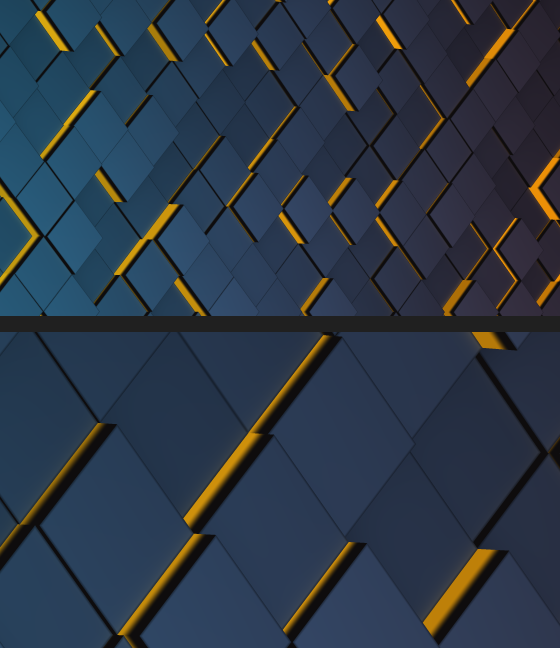
Top: the whole. Bottom: its middle third, enlarged.
Reproduce this background procedurally as a Shadertoy shader.

```glsl
const float MAX_HEIGHT = 0.36;
const int SAMPLES = 4;

struct Hit {
    vec2 cell;   // index of the block that was struck
    float z;     // height of the struck point
    float drop;  // depth below the block's rim, 0 on its top face
};

float hash(vec2 p) {
    vec3 v = fract(vec3(p.xyx) * 0.1031);
    v += dot(v, v.yzx + 33.33);
    return fract((v.x + v.y) * v.z);
}

float blockHeight(vec2 cell) {
    return MAX_HEIGHT * hash(cell + 57.0);
}

// Diamond lattice, tightening toward the right like a tilted plane
vec2 toLattice(vec2 p) {
    float dx = p.x - 0.22;
    float column = dx / 0.178 * (1.0 + 0.093 * dx);
    float row = p.y / (0.241 - 0.026 * p.x) - 0.56;
    return vec2(column + row, column - row) + 0.25;
}

// Walk an oblique ray down through the blocks, from left to right
Hit trace(vec2 q, float startZ) {
    float z = startZ;
    vec2 cell = floor(q - z);
    for (int i = 0; i < 5; i++) {
        float h = blockHeight(cell);
        if (h > z) return Hit(cell, z, h - z);
        vec2 toEdge = cell + 1.0 - q + z;
        float exitZ = z - min(toEdge.x, toEdge.y);
        if (h >= exitZ) return Hit(cell, h, 0.0);
        z = exitZ;
        cell += toEdge.x < toEdge.y ? vec2(1.0, 0.0) : vec2(0.0, 1.0);
    }
    return Hit(cell, 0.0, 0.0);
}

// Blue on the left, slate in the middle, plum on the right
vec3 slateColor(vec2 uv) {
    vec3 blue = vec3(0.14, 0.32, 0.43);
    vec3 slate = vec3(0.18, 0.25, 0.36);
    vec3 plum = vec3(0.18, 0.155, 0.21);
    vec3 col = mix(blue, slate, smoothstep(0.0, 0.55, uv.x));
    col = mix(col, plum, smoothstep(0.42, 1.0, uv.x));
    return col * mix(1.03, 0.88, uv.y * uv.y);
}

vec3 amberColor(float x) {
    return mix(vec3(0.87, 0.69, 0.07), vec3(0.99, 0.60, 0.03), x);
}

// Side wall: dark rim above, lit strip below
vec3 wallColor(Hit hit, vec3 amber) {
    vec3 rim = vec3(0.055, 0.048, 0.05);
    float lamp = mix(0.7, 1.0, hash(hit.cell + 19.0));
    return mix(rim, amber * lamp, smoothstep(0.055, 0.13, hit.drop));
}

// Influence of a neighbour's wall at some distance from its base
float nearWall(vec2 neighbour, float h, float dist, float reach) {
    float rise = max(blockHeight(neighbour) - h, 0.0) / MAX_HEIGHT;
    return rise * exp(-dist / reach);
}

vec3 topColor(Hit hit, vec2 q, vec3 slate, vec3 amber) {
    vec2 local = q - hit.z - hit.cell;
    vec2 right = vec2(1.0, 0.0);
    vec2 down = vec2(0.0, 1.0);

    // Lower faces are dimmer, each with a small tint change
    vec3 col = slate * mix(0.84, 1.08, hit.z / MAX_HEIGHT);
    col *= 0.97 + 0.06 * hash(hit.cell + 83.0);
    col *= 1.03 - 0.06 * local.x;

    // Soft shade and amber spill beside taller blocks
    float shade = nearWall(hit.cell - right, hit.z, local.x, 0.2)
                + nearWall(hit.cell - down, hit.z, local.y, 0.2);
    float spillA = nearWall(hit.cell + right, hit.z, 1.0 - local.x, 0.05);
    float spillB = nearWall(hit.cell + down, hit.z, 1.0 - local.y, 0.05);
    col *= 1.0 - 0.4 * min(shade, 1.0);
    col += amber * 0.22 * (spillA + spillB);

    // Thin seam around the face
    vec2 border = min(local, 1.0 - local);
    float seam = smoothstep(0.0, 0.022, min(border.x, border.y));
    return col * mix(0.62, 1.0, seam);
}

vec3 scene(vec2 p, vec2 uv) {
    vec2 q = toLattice(p);
    Hit hit = trace(q, MAX_HEIGHT);
    vec3 amber = amberColor(uv.x);
    if (hit.drop > 0.0) return wallColor(hit, amber);
    return topColor(hit, q, slateColor(uv), amber);
}

void mainImage(out vec4 fragColor, in vec2 fragCoord) {
    // Average a grid of samples to smooth the edges
    vec3 sum = vec3(0.0);
    for (int i = 0; i < SAMPLES * SAMPLES; i++) {
        vec2 offset = (vec2(i % SAMPLES, i / SAMPLES) + 0.5) / float(SAMPLES) - 0.5;
        vec2 pos = fragCoord + offset;
        sum += scene(pos / iResolution.y, pos / iResolution.xy);
    }
    fragColor = vec4(sum / float(SAMPLES * SAMPLES), 1.0);
}
```
